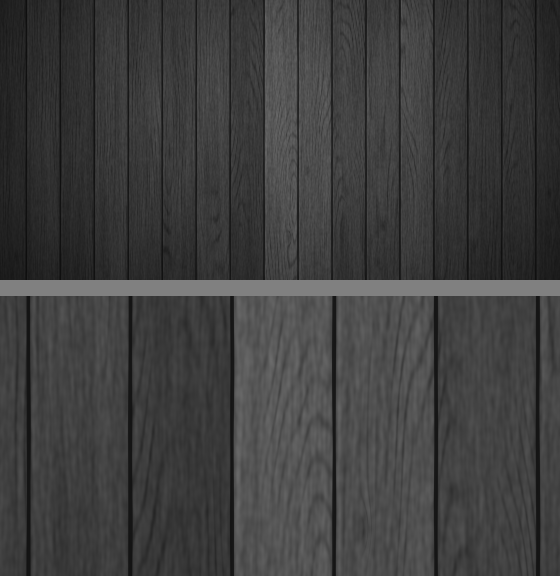
Top: the whole. Bottom: its middle third, enlarged.
A WebGL 2 fragment shader for this texture:

```glsl
#version 300 es
precision highp float;
// Charcoal wooden planks standing side by side, softly lit from the upper middle.
uniform vec2 u_resolution;
out vec4 fragColor;

// Lengths are in canvas heights.
const float PLANK_PITCH = 0.1213;
const float FIRST_SEAM = 0.094;
const float SEAM_HALF_WIDTH = 0.0023;
const float EDGE_SHADE_WIDTH = 0.003;
const float RING_SPACING = 0.0105;
const float RING_CONTRAST = 0.17;
const float FIBRE_CONTRAST = 0.13;
const float PORE_CONTRAST = 0.17;
const float STREAK_CONTRAST = 0.13;
const vec2 LIGHT_CENTRE = vec2(1.06, 0.62);
const vec2 LIGHT_FALLOFF = vec2(0.68, 0.90);
const vec3 WOOD_COLOR = vec3(0.303);
const vec3 SEAM_COLOR = vec3(0.075);
const int PLANK_COUNT = 17;
const float PLANK_TONE[PLANK_COUNT] = float[](
    1.00, 1.05, 0.93, 1.03, 0.94, 0.88, 0.92, 0.78, 1.13,
    1.04, 0.89, 0.93, 1.03, 0.91, 0.91, 0.98, 0.92);

vec4 hash4(float n) {
    vec4 p = fract(n * vec4(0.1031, 0.1030, 0.0973, 0.1099) + 0.37);
    p += dot(p, p.wzxy + 33.33);
    return fract((p.xxyz + p.yzzw) * p.zywx);
}

vec2 latticeGradient(vec2 cell) {
    vec3 p = fract(cell.xyx * vec3(0.1031, 0.1030, 0.0973));
    p += dot(p, p.yzx + 33.33);
    float angle = 6.28318 * fract((p.x + p.y) * p.z);
    return vec2(cos(angle), sin(angle));
}

// Gradient noise, roughly -0.7 to 0.7.
float noise(vec2 p) {
    vec2 i = floor(p), f = fract(p);
    vec2 w = f * f * f * (f * (f * 6.0 - 15.0) + 10.0);
    vec2 e = vec2(0.0, 1.0);
    float low = mix(dot(latticeGradient(i), f),
                    dot(latticeGradient(i + e.yx), f - e.yx), w.x);
    float high = mix(dot(latticeGradient(i + e.xy), f - e.xy),
                     dot(latticeGradient(i + e.yy), f - e.yy), w.x);
    return mix(low, high, w.y);
}

// Growth rings of a slightly tilted trunk, sliced by the plank face.
float ringLines(vec2 p, vec4 seed, float knot) {
    float pith = (seed.x - 0.5) * 0.30;
    float tilt = mix(0.03, 0.20, seed.y * seed.y);
    float wobble = noise(p * vec2(8.0, 2.2) + seed.zw * 50.0) * mix(0.015, 0.08, seed.w * seed.w);
    float depth = (p.y + 0.5 - 2.0 * seed.z) * tilt + wobble;
    float radius = length(vec2(p.x - pith + 0.25 * wobble, depth));
    float phase = (radius + 0.014 * knot) / (RING_SPACING * mix(0.75, 1.3, seed.z));
    phase += 0.9 * noise(p * vec2(35.0, 4.0) + seed.xy * 80.0);
    float visible = 1.0 - smoothstep(0.35, 0.8, fwidth(phase));
    float line = pow(0.5 + 0.5 * sin(6.28318 * phase), 4.0);
    // Rings fade in and out so that they stay broken and uneven.
    float presence = smoothstep(-0.2, 0.4, noise(p * vec2(24.0, 2.5) + seed.wy * 60.0));
    return (line - 0.273) * visible * mix(0.15, 1.5, presence);
}

void main() {
    vec2 p = gl_FragCoord.xy / u_resolution.y;
    float pixel = 1.0 / u_resolution.y;

    // Plank index and position measured from the plank's middle.
    float along = (p.x - FIRST_SEAM) / PLANK_PITCH;
    float plank = floor(along) + 1.0;
    vec2 local = vec2((fract(along) - 0.5) * PLANK_PITCH, p.y);
    vec4 seed = hash4(plank + 3.0);
    vec4 knotSeed = hash4(plank + 41.0);

    // An occasional small knot bends the rings around it.
    vec2 knotCentre = vec2((knotSeed.x - 0.5) * 0.07, 0.4 * knotSeed.y);
    vec2 toKnot = (local - knotCentre) / vec2(0.010, 0.030);
    float knot = exp(-dot(toKnot, toKnot)) * step(0.7, knotSeed.z);

    // Grain: rings, fibres, short pores, broad streaks and cloudy wear.
    vec2 grainPoint = local + seed.xy * 20.0;
    grainPoint.x += 0.012 * noise(grainPoint * vec2(6.0, 2.0));
    float fibres = noise(grainPoint * vec2(115.0, 5.0));
    float pores = noise(grainPoint * vec2(215.0, 30.0))
                + 0.7 * noise(grainPoint * vec2(180.0, 85.0) + 9.0);
    float streaks = noise(grainPoint * vec2(45.0, 1.6));
    float wear = noise(grainPoint * vec2(10.0, 3.0));
    float grain = 1.0 - RING_CONTRAST * ringLines(local, seed, knot)
                + FIBRE_CONTRAST * fibres + PORE_CONTRAST * pores
                + STREAK_CONTRAST * streaks + 0.09 * wear - 0.2 * knot * knot;

    // Plank tone and the pool of light.
    float tone = PLANK_TONE[int(clamp(plank, 0.0, float(PLANK_COUNT - 1)))];
    vec2 fromLight = p - LIGHT_CENTRE;
    float light = exp(-dot(LIGHT_FALLOFF, fromLight * fromLight));
    vec3 color = WOOD_COLOR * tone * grain * light;

    // Rounded plank edges, with a faint lit rim right of each seam.
    float edge = 0.5 * PLANK_PITCH - abs(local.x);
    color *= 1.0 - 0.25 * exp(-edge / EDGE_SHADE_WIDTH);
    float rim = (local.x + 0.5 * PLANK_PITCH - 0.006) / 0.0025;
    color *= 1.0 + 0.12 * exp(-rim * rim);

    // Dark gap between planks, a little uneven along its length.
    float gap = SEAM_HALF_WIDTH * (1.0 + 0.5 * noise(vec2(plank * 7.3, p.y * 9.0)));
    float seam = 1.0 - smoothstep(gap - 0.7 * pixel, gap + 0.7 * pixel, edge);
    color = mix(color, SEAM_COLOR * (0.4 + 0.6 * light), 0.92 * seam);
    fragColor = vec4(clamp(color, 0.0, 1.0), 1.0);
}
```
